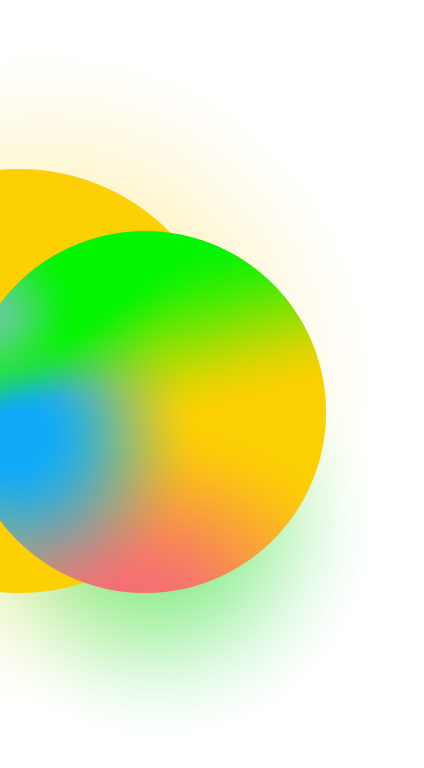
Reproduce this background procedurally as a Shadertoy shader.

```glsl
// Two overlapping discs, one flat yellow and one multicoloured, with soft glows on white.

// Disc and glow placement: centre x, centre y, radius, in canvas heights
#define BACK_DISC   vec3(0.0247, 0.5039, 0.2760)
#define FRONT_DISC  vec3(0.1888, 0.4635, 0.2357)
#define YELLOW_GLOW vec3(0.0586, 0.5080, 0.4560)
#define GREEN_GLOW  vec3(0.2080, 0.3160, 0.2930)
#define YELLOW_GLOW_STRENGTH 0.28
#define GREEN_GLOW_STRENGTH  0.60

const vec3 WHITE  = vec3(1.0);
const vec3 YELLOW = vec3(0.990, 0.816, 0.010);
const vec3 GREEN  = vec3(0.010, 0.960, 0.010);
const vec3 SAGE   = vec3(0.400, 0.800, 0.600);
const vec3 BLUE   = vec3(0.060, 0.665, 0.980);
const vec3 CORAL  = vec3(0.960, 0.440, 0.450);
const vec3 MINT   = vec3(0.170, 0.880, 0.270);

// 1 inside the inner radius, fading smoothly to 0 at the outer radius
float falloff(float dist, float inner, float outer) {
    return 1.0 - smoothstep(inner, outer, dist);
}

// Antialiased coverage of a disc
float discMask(vec2 p, vec3 disc) {
    float pixel = 1.0 / iResolution.y;
    return falloff(length(p - disc.xy) - disc.z, -0.7 * pixel, 0.7 * pixel);
}

// Colour blend of the front disc; q is measured in disc radii from its centre
vec3 discColour(vec2 q) {
    // Warm base, coral towards the bottom
    float coral = falloff(length((q - vec2(-0.08, -1.09)) * vec2(0.75, 1.0)), 0.1, 1.1);
    vec3 colour = mix(YELLOW, CORAL, coral);

    // Blue pool on the left
    float blue = falloff(length(q - vec2(-0.72, -0.13)), 0.12, 1.05);
    colour = mix(colour, BLUE, blue);

    // Green cap with a slanted lower border, softer to the right
    float border = 0.365 + 0.27 * q.x;
    float softness = mix(0.2, 0.5, smoothstep(-0.5, 0.3, q.x));
    float green = smoothstep(-softness, softness, q.y - border);
    colour = mix(colour, GREEN, green);

    // Muted patch at the upper left rim
    float sage = falloff(length(q - vec2(-0.86, 0.54)), 0.0, 0.5);
    return mix(colour, SAGE, sage);
}

void mainImage(out vec4 fragColor, in vec2 fragCoord) {
    vec2 p = fragCoord / iResolution.y;

    // Glows on the white ground
    float yellowGlow = falloff(length(p - YELLOW_GLOW.xy), 0.13, YELLOW_GLOW.z);
    float greenGlow = falloff(length(p - GREEN_GLOW.xy), 0.0, GREEN_GLOW.z);
    vec3 colour = mix(WHITE, YELLOW, YELLOW_GLOW_STRENGTH * yellowGlow);
    colour = mix(colour, MINT, GREEN_GLOW_STRENGTH * greenGlow);

    // Discs, back to front
    colour = mix(colour, YELLOW, discMask(p, BACK_DISC));
    vec2 q = (p - FRONT_DISC.xy) / FRONT_DISC.z;
    colour = mix(colour, discColour(q), discMask(p, FRONT_DISC));

    fragColor = vec4(colour, 1.0);
}
```
